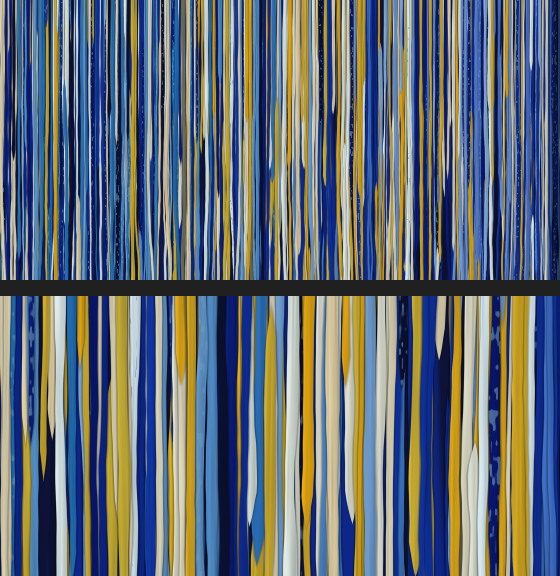
Top: the whole. Bottom: its middle third, enlarged.
Give the GLSL for this pattern, as a Shadertoy shader.

```glsl
// Dense curtain of vertical paint drips in blue, cream, ochre and navy.
// Layers of jittered columns are stacked; every column holds one drip with
// its own width, wobble, rounded tip and paint chosen by position.

float hash(vec2 p) {
    vec3 q = fract(p.xyx * vec3(0.1031, 0.1030, 0.0973));
    q += dot(q, q.yzx + 33.33);
    return fract((q.x + q.y) * q.z);
}

float noise(vec2 p) {
    vec2 i = floor(p), f = fract(p);
    f = f * f * (3.0 - 2.0 * f);
    return mix(mix(hash(i), hash(i + vec2(1, 0)), f.x),
               mix(hash(i + vec2(0, 1)), hash(i + vec2(1, 1)), f.x), f.y);
}

// Chooses a paint: warm tones gather in the middle, blues at the sides
vec3 pickPaint(float pick, float tint, float x) {
    float warm = exp(-pow((x - 1.08) / 0.62, 2.0));
    float blue = mix(0.43, 0.16, warm);
    float royal = blue + 0.20;
    float ochre = royal + mix(0.07, 0.27, warm);
    float navy = ochre + 0.05;
    float olive = navy + 0.03;
    if (pick < blue) {
        vec3 side = mix(vec3(0.11, 0.40, 0.66), vec3(0.25, 0.40, 0.74), smoothstep(0.7, 1.6, x));
        return mix(side, vec3(0.53, 0.67, 0.81), tint * tint);
    }
    if (pick < royal) return mix(vec3(0.03, 0.08, 0.40), vec3(0.06, 0.20, 0.62), tint);
    if (pick < ochre) return mix(vec3(0.83, 0.60, 0.05), vec3(0.71, 0.63, 0.20), tint);
    if (pick < navy) return vec3(0.04, 0.06, 0.18);
    if (pick < olive) return vec3(0.42, 0.41, 0.31);
    return mix(vec3(0.81, 0.74, 0.57), vec3(0.78, 0.85, 0.88), tint);
}

void mainImage(out vec4 fragColor, in vec2 fragCoord) {
    vec2 p = fragCoord / iResolution.y;
    float px = 1.0 / iResolution.y;
    float low = 1.0 - p.y;

    // Dark ground with broad royal blue bands
    vec3 col = mix(vec3(0.05, 0.07, 0.21), vec3(0.05, 0.15, 0.53),
                   smoothstep(0.35, 0.6, noise(vec2(p.x * 60.0, p.y * 1.5))));

    for (int i = 0; i < 9; i++) {
        float layer = float(i) * 17.0 + 5.0;
        float cell = 0.036;

        // Slow sideways drift, stronger towards the bottom
        float bend = (noise(vec2(p.x * 5.0 + layer, p.y * 2.5)) - 0.5) * 0.022 * low;
        float x = p.x + bend + hash(vec2(layer, 3.0)) * cell;
        float id = floor(x / cell);
        vec2 seed = vec2(id + 40.0, layer);
        float span = hash(seed + 0.3);
        float edge = hash(seed + 7.1);
        float pick = hash(seed + 19.7);
        float tint = hash(seed + 31.3);
        float size = hash(seed + 53.9);

        // Centre line and swelling width
        float centre = (hash(seed + 71.0) - 0.5) * 0.014;
        float wobble = noise(vec2(p.y * 13.0, id * 7.3 + layer)) - 0.5;
        float ripple = noise(vec2(p.y * 45.0, id * 3.7 + layer)) - 0.5;
        centre += (wobble * 0.0045 + ripple * 0.0012) * (0.25 + low);
        float width = mix(0.0026, 0.0082, size);
        width *= 0.85 + 0.5 * (noise(vec2(p.y * 9.0 + 30.0, id * 5.1 + layer)) - 0.5);

        // Some drips hang from the top, some rise from below, most run through
        float run = 1.0;
        if (span < 0.30) run = p.y - edge * 0.9;
        else if (span > 0.82) run = edge * 0.95 - p.y;
        float taper = sqrt(clamp(run / 0.045, 0.0, 1.0));
        width = mix(-0.004, width, taper);

        float across = x - (id + 0.5) * cell - centre;
        float d = abs(across) - width;

        // Paint with fine streaks, mottled patches and a soft sheen
        vec3 paint = pickPaint(pick, tint, p.x);
        float streak = noise(vec2(x * 420.0, p.y * 9.0 + layer));
        paint *= 0.91 + 0.16 * streak;
        float fleck = noise(vec2(x * 330.0, p.y * 110.0 + layer));
        float mottled = step(0.72, fract(tint * 7.0 + size)) * step(paint.r + 0.1, paint.b);
        paint = mix(paint, vec3(0.42, 0.60, 0.74), mottled * smoothstep(0.6, 0.85, fleck) * 0.6);
        paint *= 1.0 + 0.10 * clamp(-across / 0.008, -1.0, 1.0);

        // Thin contact shadow, then the drip itself
        col *= 1.0 - 0.30 * smoothstep(0.0028, 0.0, d) * taper;
        col = mix(col, paint, smoothstep(0.7 * px, -0.7 * px, d));
    }

    // Darker right border
    col *= 1.0 - 0.45 * smoothstep(1.94, 1.99, p.x);
    fragColor = vec4(col, 1.0);
}
```
